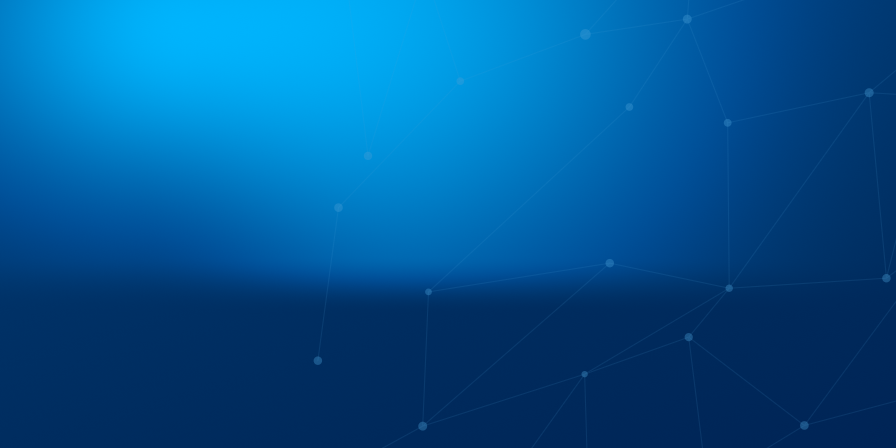
Reproduce this background procedurally as a Shadertoy shader.

```glsl
// Blue glow fading into navy, overlaid with a faint network of dots and links.

const float CELL = 0.29;            // spacing of the network nodes
const float NETWORK_LEFT = 0.56;    // the network lies right of this line
const float LINK_HALF_WIDTH = 0.0012;
const vec2 GLOW_CENTER = vec2(0.42, 0.93);
const vec3 NETWORK_COLOR = vec3(0.28, 0.62, 0.84);

float hash(vec2 p) {
    return fract(sin(dot(p, vec2(127.1, 311.7))) * 43758.5453);
}

// Light level of the backdrop, used directly as its green channel
float backdropLight(vec2 p) {
    float ambient = 0.175 - 0.017 * p.x + 0.06 * p.y;
    vec2 d = p - GLOW_CENTER;
    float leftFall = pow(abs(min(d.x, 0.0)) / 0.55, 2.0);
    float rightFall = pow(max(d.x, 0.0) / 1.08, 3.0);
    float height = mix(0.38, 0.63, smoothstep(0.3, 1.0, p.x));
    float glow = exp(-leftFall - rightFall - d.y * d.y / (height * height));
    float lowerEdge = smoothstep(0.30, 0.43, p.y);
    return ambient + 0.48 * glow * lowerEdge;
}

vec3 backdropColor(float light) {
    float blue = light + mix(0.195, 0.285, smoothstep(0.15, 0.33, light));
    return vec3(0.0, light, blue);
}

// Jittered node position inside its grid cell
vec2 nodePosition(vec2 cell) {
    vec2 jitter = vec2(hash(cell), hash(cell + 41.3));
    return (cell + mix(vec2(0.12), vec2(0.88), jitter)) * CELL;
}

float nodeVisible(vec2 node) {
    return step(NETWORK_LEFT, node.x);
}

float segmentDistance(vec2 p, vec2 a, vec2 b) {
    vec2 ab = b - a;
    float t = clamp(dot(p - a, ab) / dot(ab, ab), 0.0, 1.0);
    return length(p - a - ab * t);
}

// Antialiased coverage of a shape with the given radius
float coverage(float dist, float radius, float pixel) {
    return clamp((radius - dist) / pixel + 0.5, 0.0, 1.0);
}

// A link between two cells, kept only for some of the pairs
float linkCoverage(vec2 p, vec2 cell, vec2 offset, float pixel) {
    vec2 a = nodePosition(cell);
    vec2 b = nodePosition(cell + offset);
    float kept = step(0.42, hash(cell * 1.7 + offset * 5.3));
    float shown = kept * nodeVisible(a) * nodeVisible(b);
    return shown * coverage(segmentDistance(p, a, b), LINK_HALF_WIDTH, pixel);
}

// x: dot coverage, y: link coverage
vec2 network(vec2 p, float pixel) {
    vec2 home = floor(p / CELL);
    float dots = 0.0;
    float links = 0.0;
    for (int j = -1; j <= 1; j++) {
        for (int i = -1; i <= 1; i++) {
            vec2 cell = home + vec2(i, j);
            vec2 node = nodePosition(cell);
            float radius = mix(0.007, 0.012, hash(cell + 17.9));
            float dotShape = coverage(length(p - node), radius, pixel);
            dots = max(dots, dotShape * nodeVisible(node));
            links = max(links, linkCoverage(p, cell, vec2(1, 0), pixel));
            links = max(links, linkCoverage(p, cell, vec2(0, 1), pixel));
            links = max(links, linkCoverage(p, cell, vec2(1, 1), pixel));
        }
    }
    return vec2(dots, links);
}

void mainImage(out vec4 fragColor, in vec2 fragCoord) {
    vec2 p = fragCoord / iResolution.y;
    float pixel = 1.0 / iResolution.y;
    vec3 color = backdropColor(backdropLight(p));

    // Faint links below, slightly stronger dots on top
    vec2 net = network(p, pixel);
    color = mix(color, NETWORK_COLOR, 0.13 * net.y);
    color = mix(color, NETWORK_COLOR, 0.36 * net.x);

    // Fine grain hides banding
    color += (hash(fragCoord) - 0.5) / 255.0;
    fragColor = vec4(clamp(color, 0.0, 1.0), 1.0);
}
```
